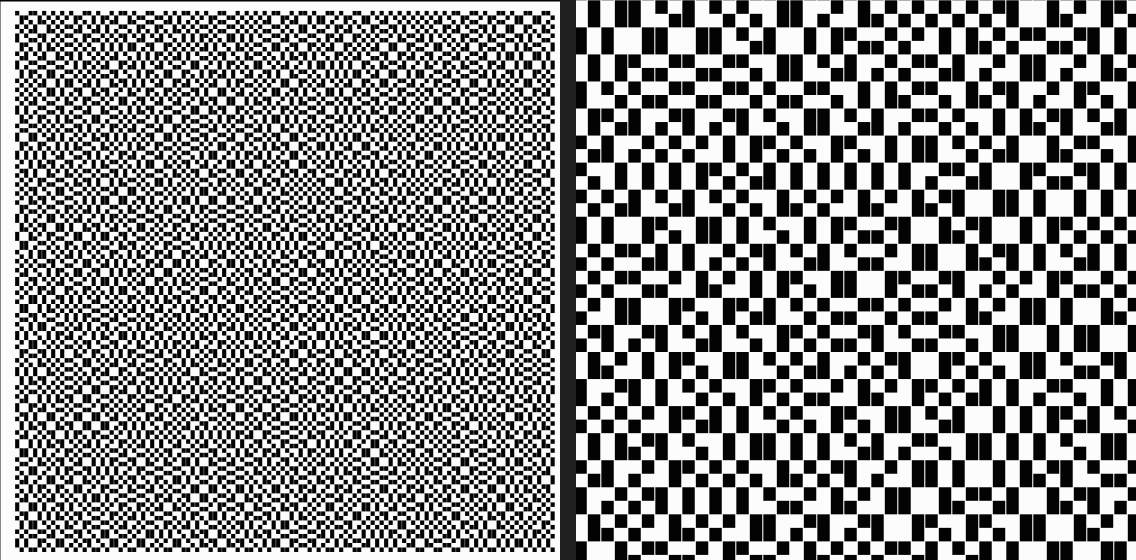
Left, the full canvas; right, a detail of the centre.
This pattern is drawn by a WebGL 1 fragment shader. Its source:

```glsl
precision highp float;
// Black and white mosaic of 2x2 cell blocks inside a white margin.
// Each block is a small checker whose diagonal is picked by a hash, so
// neighbours merge into dominoes and squares. Edges are box filtered.

uniform vec2 u_resolution;

const vec2 GRID_ORIGIN = vec2(0.0267, 0.0143);  // lower left corner of the mosaic
const vec2 GRID_SIZE = vec2(0.9642, 0.9662);    // extent of the mosaic
const float CELLS = 120.0;                      // cells along each side
const vec2 CELL_INSET = vec2(0.04, 0.0);        // thin seams between columns
const float TOP_RULE = 0.0027;                  // thickness of the top line
const float LEFT_RULE = 0.0011;                 // thickness of the left line
const vec3 PAPER = vec3(0.99);
const vec3 INK = vec3(0.01);
const vec3 RULE_GREY = vec3(0.25);

float hash(vec2 p) {
    vec3 q = fract(vec3(p.xyx) * 0.1031);
    q += dot(q, q.yzx + 33.33);
    return fract((q.x + q.y) * q.z);
}

// 1 for an ink cell, 0 for a paper cell or one outside the mosaic
float inkCell(vec2 cell) {
    vec2 inside = step(vec2(0.0), cell) * step(cell, vec2(CELLS - 1.0));
    float diagonal = step(0.5, hash(floor(cell * 0.5) + 17.0));
    return mod(cell.x + cell.y + diagonal, 2.0) * inside.x * inside.y;
}

// Share of a pixel's footprint that is covered by ink cells
float inkCoverage(vec2 p, vec2 footprint) {
    vec2 low = p - 0.5 * footprint;
    vec2 high = p + 0.5 * footprint;
    vec2 center = floor(p);
    float covered = 0.0;
    for (int j = -1; j <= 1; j++) {
        for (int i = -1; i <= 1; i++) {
            vec2 cell = center + vec2(float(i), float(j));
            vec2 overlap = min(high, cell + 1.0 - CELL_INSET) - max(low, cell + CELL_INSET);
            overlap = max(overlap, 0.0);
            covered += inkCell(cell) * overlap.x * overlap.y;
        }
    }
    return covered / (footprint.x * footprint.y);
}

// Coverage of a line that runs along a canvas edge
float edgeRule(float distanceToEdge, float thickness, float pixel) {
    return clamp((thickness - distanceToEdge) / pixel + 0.5, 0.0, 1.0);
}

void main() {
    vec2 pixel = 1.0 / u_resolution;
    vec2 uv = gl_FragCoord.xy * pixel;

    // Mosaic
    vec2 cellScale = CELLS / GRID_SIZE;
    float ink = inkCoverage((uv - GRID_ORIGIN) * cellScale, pixel * cellScale);
    vec3 color = mix(PAPER, INK, ink);

    // Lines on the left and top edges
    color = mix(color, RULE_GREY, edgeRule(uv.x, LEFT_RULE, pixel.x));
    color = mix(color, INK, edgeRule(1.0 - uv.y, TOP_RULE, pixel.y));

    gl_FragColor = vec4(color, 1.0);
}
```
